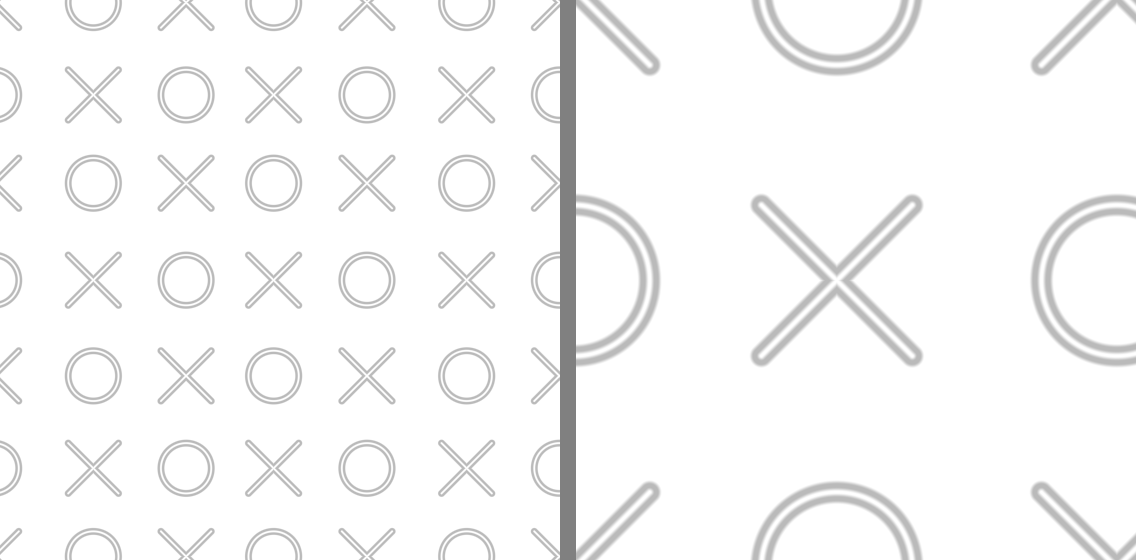
Left, the full canvas; right, a detail of the centre.
Reproduce this pattern procedurally as a three.js fragment shader.

```glsl
varying vec2 vUv;

const float PERIOD = 2.0 / 3.0;
const vec3 PAPER = vec3(1.0);
const vec3 INK = vec3(0.73);

// Offset to the nearest copy of a point repeated every period
vec2 wrapOffset(vec2 p, float period) {
  return p - period * floor(p / period + 0.5);
}

float ringDistance(vec2 p, float radius) {
  return abs(length(p) - radius);
}

// Two diagonal segments crossing at the origin
float crossDistance(vec2 p, float reach) {
  p = abs(p);
  float along = min(0.5 * (p.x + p.y), reach);
  return length(p - vec2(along));
}

// Coverage of the two lines running on either side of a skeleton
float doubleLine(float d, float offset, float halfWidth, float softness) {
  float edge = abs(d - offset) - halfWidth;
  return 1.0 - smoothstep(-softness, softness, edge);
}

// Distance to the closest skeleton in the uneven four by four block
float patternDistance(vec2 uv, vec4 columns, vec4 rows, float size) {
  float nearest = 1.0;
  for (int j = 0; j < 4; j++) {
    for (int i = 0; i < 4; i++) {
      vec2 p = wrapOffset(uv - vec2(columns[i], rows[j]), PERIOD);
      bool isRing = mod(float(i + j), 2.0) < 0.5;
      float d = isRing ? ringDistance(p, size) : crossDistance(p, size);
      nearest = min(nearest, d);
    }
  }
  return nearest;
}

void main() {
  // Uneven spacing of the columns and rows
  vec4 columns = vec4(0.1667, 0.3323, 0.4886, 0.6553);
  vec4 rows = vec4(0.0062, 0.1638, 0.3288, 0.4997);

  float d = patternDistance(vUv, columns, rows, 0.0449);
  float ink = doubleLine(d, 0.0039, 0.0022, 0.0014);
  gl_FragColor = vec4(mix(PAPER, INK, ink), 1.0);
}
```
